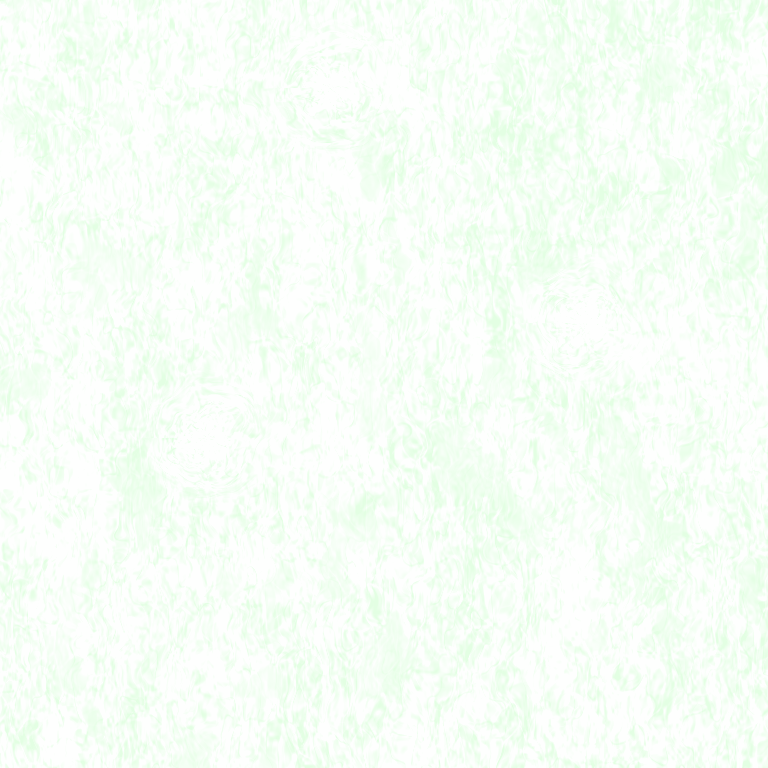
Reproduce this texture procedurally as a three.js fragment shader.

```glsl
// Pale green bark: fine upright fibres, white veins, small flat stains and three ringed knots.
varying vec2 vUv;

vec2 hash2(vec2 p) {
  vec2 k = vec2(dot(p, vec2(127.1, 311.7)), dot(p, vec2(269.5, 183.3)));
  return fract(sin(k) * 43758.5);
}

float noise(vec2 p) {
  vec2 i = floor(p), f = fract(p);
  f = f * f * (3.0 - 2.0 * f);
  vec2 e = vec2(0.0, 1.0);
  return mix(mix(hash2(i).x, hash2(i + e.yx).x, f.x),
             mix(hash2(i + e.xy).x, hash2(i + e.yy).x, f.x), f.y);
}

// Cellular noise: x = distance to the cell wall, y = random tint of the cell
vec2 cells(vec2 p) {
  vec2 base = floor(p);
  float nearest = 9.0, second = 9.0, tint = 0.0;
  for (int y = -1; y <= 1; y++) {
    for (int x = -1; x <= 1; x++) {
      vec2 id = base + vec2(float(x), float(y));
      vec2 h = hash2(id);
      float d = length(id + h - p);
      if (d < nearest) {
        second = nearest;
        nearest = d;
        tint = fract(h.x * 7.3 + h.y * 3.1);
      } else {
        second = min(second, d);
      }
    }
  }
  return vec2(second - nearest, tint);
}

// Thin line along the middle contour of a noise field
float vein(vec2 p, float width) {
  return 1.0 - smoothstep(0.0, width, abs(noise(p) - 0.5));
}

// Fibrous detail, drawn out along q.y
float fibres(vec2 q) {
  q.x += 0.016 * noise(q * vec2(24.0, 17.0)) + 0.008 * noise(q * vec2(60.0, 50.0) + 5.0);
  q.y += 0.018 * noise(q * vec2(50.0, 30.0) + 9.0);
  vec2 flake = cells(q * vec2(44.0, 20.0));
  vec2 strand = cells(q * vec2(125.0, 58.0) + 31.0);
  float detail = 1.1 * (flake.y - 0.5) * smoothstep(0.0, 0.12, flake.x);
  detail += 1.7 * (strand.y - 0.5) * smoothstep(0.0, 0.18, strand.x);
  detail += 3.0 * (noise(q * vec2(290.0, 150.0)) - 0.5);
  detail -= 0.9 * (1.0 - smoothstep(0.0, 0.12, flake.x));
  detail -= 1.0 * vein(q * vec2(60.0, 17.0) + 3.0, 0.09);
  detail += 1.3 * vein(q * vec2(85.0, 34.0) + 17.0, 0.08);
  return detail;
}

void main() {
  vec2 p = vUv;
  float detail = fibres(p);

  // Broad shading, greener to the right, with vertical pale bands
  vec2 w = p + 0.03 * vec2(noise(p * 26.0), noise(p * 21.0 + 4.0));
  w += 0.014 * vec2(noise(p * 70.0), noise(p * 60.0 + 8.0));
  float shade = 1.0 * (noise(w * vec2(9.0, 4.0) + 2.0) - 0.5);
  shade += 1.3 * (noise(w * vec2(28.0, 14.0)) - 0.5);
  shade += 0.35 * (p.x - 0.5);
  shade -= 0.5 * vein(w * vec2(16.0, 3.0) + 6.0, 0.08);

  // Small flat green stains, where the fibres fade
  float stain = smoothstep(0.74, 0.82, noise(w * vec2(28.0, 15.0) + 12.0));
  detail *= 1.0 - 0.55 * stain;
  shade += 0.7 * stain;

  // Knots: fibres turn into rings around a white heart
  for (int i = 0; i < 3; i++) {
    vec2 centre = i == 0 ? vec2(0.43, 0.885) : i == 1 ? vec2(0.76, 0.58) : vec2(0.27, 0.43);
    vec2 d = p - centre;
    float r = length(d) + 0.014 * (noise(p * 32.0) - 0.5);
    float ringed = 1.0 - smoothstep(0.06, 0.1, r);
    if (ringed > 0.0) {
      float rings = fibres(vec2(r * 1.2, atan(d.y, d.x) * 0.07) + centre);
      detail = mix(detail, rings, ringed);
    }
    shade = mix(shade, -0.3, 0.8 * ringed);
    shade -= 1.4 * (1.0 - smoothstep(0.012, 0.045, r));
  }

  float green = clamp(0.029 + 0.035 * (shade + detail), 0.003, 0.11);
  gl_FragColor = vec4(1.0 - green, 1.0, 1.0 - green, 1.0);
}
```
